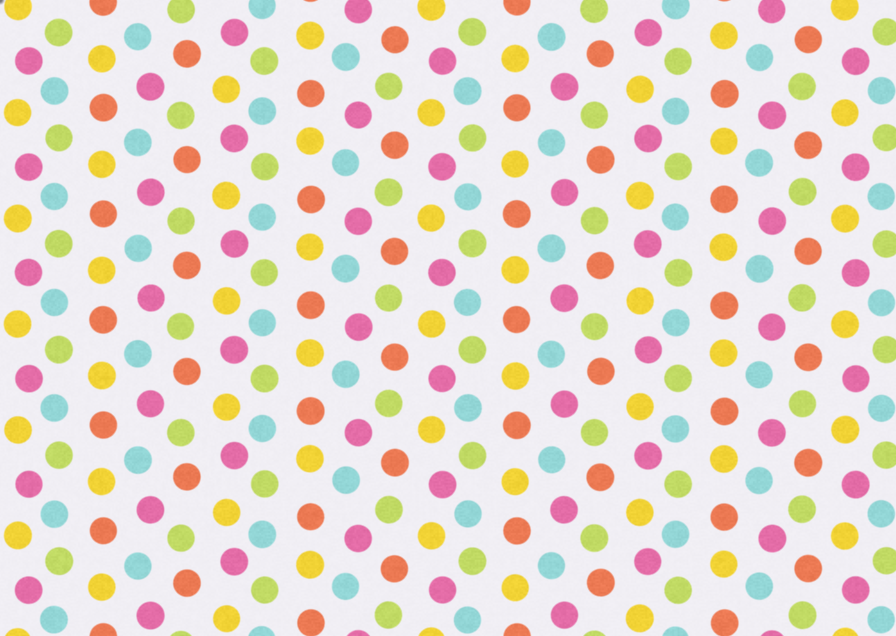
Give the GLSL for this pattern, as a WebGL 1 fragment shader.

```glsl
precision highp float;
// Confetti polka dots in five inks on pale lilac-white paper.
// Each ink has two anchors per tile; every anchor prints a dot and a shifted
// twin, repeated by rounding to the tile, with slight print wobble and grain.

uniform vec2 u_resolution;

const vec2 SHEET = vec2(768.0, 548.0);   // sheet size in design units
const vec2 TILE = vec2(354.5, 91.15);    // repeat of the whole dot layout
const vec2 TWIN = vec2(71.8, -46.6);     // offset from a dot to its twin
const float RADIUS = 11.8;

const vec3 PAPER = vec3(0.943, 0.935, 0.957);
const vec3 YELLOW = vec3(0.945, 0.825, 0.205);
const vec3 ORANGE = vec3(0.925, 0.475, 0.325);
const vec3 PINK = vec3(0.895, 0.425, 0.655);
const vec3 TEAL = vec3(0.575, 0.840, 0.840);
const vec3 GREEN = vec3(0.755, 0.855, 0.390);

float hash(vec2 p) {
  return fract(sin(dot(p, vec2(127.1, 311.7))) * 43758.5453);
}

float valueNoise(vec2 p) {
  vec2 i = floor(p);
  vec2 f = fract(p);
  f = f * f * (3.0 - 2.0 * f);
  float low = mix(hash(i), hash(i + vec2(1.0, 0.0)), f.x);
  float high = mix(hash(i + vec2(0.0, 1.0)), hash(i + vec2(1.0, 1.0)), f.x);
  return mix(low, high, f.y);
}

// Signed distance to the nearest copy of a dot, with a small wobble per copy.
float repeatedDot(vec2 p, vec2 anchor) {
  vec2 q = p - anchor;
  vec2 id = floor(q / TILE + 0.5);
  vec2 seed = id + anchor;
  vec2 wobble = vec2(hash(seed), hash(seed + 17.3)) - 0.5;
  float radius = RADIUS + 0.4 * (hash(seed + 5.1) - 0.5);
  return length(q - id * TILE - 0.6 * wobble) - radius;
}

float dotPair(vec2 p, vec2 anchor) {
  return min(repeatedDot(p, anchor), repeatedDot(p, anchor + TWIN));
}

// Lays one ink over the colour below, using its two anchors.
vec3 printInk(vec3 below, vec3 ink, vec2 p, vec2 a, vec2 b, float soft) {
  float d = min(dotPair(p, a), dotPair(p, b));
  return mix(below, ink, 1.0 - smoothstep(-soft, soft, d));
}

void main() {
  vec2 uv = gl_FragCoord.xy / u_resolution;
  vec2 p = vec2(uv.x, 1.0 - uv.y) * SHEET;   // y runs down the sheet
  float soft = max(1.0, 0.75 * SHEET.x / u_resolution.x);

  // Dots
  vec3 color = PAPER;
  color = printInk(color, YELLOW, p, vec2(15.3, 97.0), vec2(194.0, 77.2), soft);
  color = printInk(color, ORANGE, p, vec2(88.5, 93.0), vec2(266.5, 80.8), soft);
  color = printInk(color, PINK, p, vec2(129.2, 74.6), vec2(307.3, 99.3), soft);
  color = printInk(color, TEAL, p, vec2(46.5, 78.3), vec2(224.6, 95.9), soft);
  color = printInk(color, GREEN, p, vec2(155.0, 99.2), vec2(333.2, 74.3), soft);

  // Paper grain, a little stronger where ink sits
  float inked = smoothstep(0.05, 0.3, distance(color, PAPER));
  float grain = valueNoise(p * 0.65) + 0.5 * valueNoise(p * 0.23 + 41.0) - 0.75;
  color += grain * mix(0.012, 0.04, inked);

  // Faint dark nick at the top left corner
  color *= 1.0 - 0.5 * (1.0 - smoothstep(1.0, 5.0, length(p)));

  gl_FragColor = vec4(clamp(color, 0.0, 1.0), 1.0);
}
```
